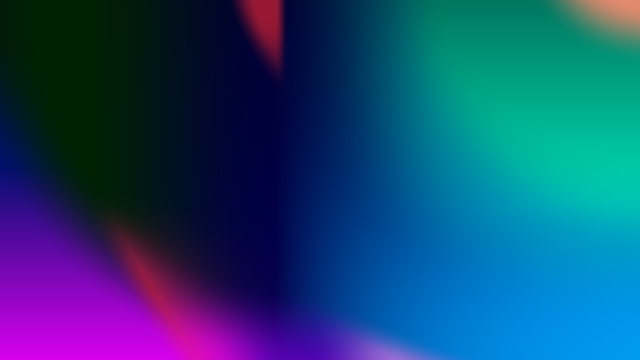
Give the GLSL for this background, as a Shadertoy shader.

```glsl
const float ASPECT = 16.0 / 9.0;

// Soft disc: one inside the inner radius, zero beyond the outer
float softDisc(vec2 p, vec2 center, float inner, float outer) {
    return 1.0 - smoothstep(inner, outer, length(p - center));
}

// Dark forest to navy, then to azure on the right
vec3 nightSky(vec2 p) {
    vec3 forest = vec3(0.0, 0.13, 0.01);
    vec3 navy = vec3(0.0, 0.0, mix(0.32, 0.19, p.y));
    vec3 azure = mix(vec3(0.0, 0.64, 0.98), vec3(0.0, 0.12, 0.32), smoothstep(0.0, 1.0, p.y));
    vec3 night = mix(forest, navy, smoothstep(0.208, 0.764, p.x));
    float daylight = 1.0 - exp(-max(p.x - 0.764, 0.0) / 0.347);
    return mix(night, azure, daylight);
}

// Emerald that brightens downwards, with a bluer outer ring
vec3 lagoon(vec2 p) {
    float depth = clamp((1.0 - p.y) / 0.57, 0.0, 1.0);
    vec3 emerald = mix(vec3(0.0, 0.46, 0.37), vec3(0.0, 0.88, 0.71), depth);
    float core = softDisc(p, vec2(1.852, 1.069), 0.62, 0.80);
    return emerald * mix(vec3(0.85, 0.88, 1.08), vec3(1.0), core);
}

// Magenta rising to indigo, with violet and lilac along the floor
vec3 magentaGlow(vec2 p) {
    vec3 indigo = vec3(0.0, 0.06, 0.43);
    vec3 col = mix(vec3(0.85, 0.0, 0.93), indigo, clamp(p.y / 0.54, 0.0, 1.0));
    col = mix(col, vec3(0.0, 0.09, 0.04), smoothstep(0.5, 0.95, p.y));
    col = mix(col, vec3(0.30, 0.0, 0.70), smoothstep(0.532, 0.787, p.x));
    return mix(col, vec3(0.60, 0.43, 0.83), smoothstep(0.856, 1.111, p.x));
}

// Curved streak with a crisp left side and a fading right side
float lowerStreak(vec2 p) {
    float fall = max((0.468 - p.y) / 0.463, 0.0);
    float offset = p.x - 0.289 - 0.255 * pow(fall, 1.2);
    float fade = exp(-max(offset, 0.0) / 0.104);
    return smoothstep(-0.081, 0.012, offset) * fade * (1.0 - smoothstep(0.2, 0.468, p.y));
}

// Blade hanging from the top and narrowing to a point
float upperBlade(vec2 p) {
    float drop = max(1.0 - p.y, 0.0);
    float left = 0.63 + 0.153 * pow(drop / 0.3, 1.3);
    float body = smoothstep(left, left + 0.08, p.x) * (1.0 - smoothstep(0.765, 0.80, p.x));
    return body * (1.0 - smoothstep(0.05, 0.3, drop));
}

void mainImage(out vec4 fragColor, in vec2 fragCoord) {
    vec2 p = fragCoord / iResolution.xy * vec2(ASPECT, 1.0);
    vec3 col = nightSky(p);

    // Large green pool
    float pool = softDisc(p, vec2(1.778, 1.231), 0.625, 1.157);
    col = mix(col, lagoon(p), pool * smoothstep(0.694, 1.25, p.x));

    // Lower-left glow, bounded by two arcs
    float hollow = softDisc(p, vec2(0.868, 0.942), 0.741, 0.972);
    float bluePart = softDisc(p, vec2(1.62, 1.231), 1.255, 1.343);
    col = mix(col, magentaGlow(p), (1.0 - hollow) * (1.0 - bluePart));

    // Red accents
    vec3 ember = mix(vec3(0.86, 0.06, 0.66), vec3(0.68, 0.12, 0.23), smoothstep(0.0, 0.21, p.y));
    col = mix(col, ember, 0.85 * lowerStreak(p));
    col = mix(col, vec3(0.62, 0.10, 0.20), 0.95 * upperBlade(p));

    // Peach corner
    float corner = softDisc(p, vec2(1.806, 1.208), 0.22, 0.389);
    col = mix(col, vec3(0.89, 0.54, 0.43), corner);

    fragColor = vec4(col, 1.0);
}
```
